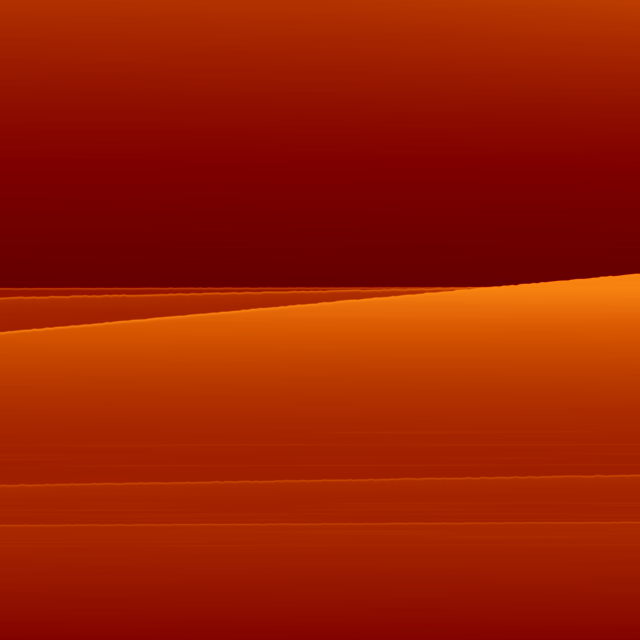
Give the GLSL for this background, as a Shadertoy shader.

```glsl
// Glowing desert dusk: a dark red sky over long, nearly flat dune layers.
// Every layer yields one "heat" value, shaded by height and by thin crest
// lights; a fire palette then turns heat into colour.

float hash(vec2 p) {
    p = fract(p * vec2(0.1031, 0.1147));
    p += dot(p, p.yx + 33.33);
    return fract((p.x + p.y) * p.x * 17.0);
}

float noise(vec2 p) {
    vec2 cell = floor(p);
    vec2 f = fract(p);
    f = f * f * (3.0 - 2.0 * f);
    float low = mix(hash(cell), hash(cell + vec2(1.0, 0.0)), f.x);
    float high = mix(hash(cell + vec2(0.0, 1.0)), hash(cell + 1.0), f.x);
    return mix(low, high, f.y);
}

// Heat is the red level; green follows late, blue only near the hottest.
vec3 firePalette(float heat) {
    float green = max(heat - 0.5, 0.0) + 0.35 * max(heat - 0.86, 0.0);
    float blue = 0.06 * smoothstep(0.82, 0.97, heat);
    return vec3(heat, green, blue);
}

// Straight ridge with a slight uneven grain along its crest.
float ridge(float x, float left, float right, float rough) {
    return mix(left, right, x) + rough * (noise(vec2(x * 150.0, left * 90.0)) - 0.5);
}

// 1 below the ridge, 0 above it.
float cover(float y, float crest, float pixel) {
    return smoothstep(-pixel, pixel, crest - y);
}

// Soft thin light centred on a height.
float glow(float offset, float width) {
    return exp(-offset * offset / (width * width));
}

float skyHeat(vec2 uv) {
    float rise = clamp((uv.y - 0.55) / 0.45, 0.0, 1.0);
    float corner = 0.05 * uv.x * uv.x * pow(rise, 3.0);
    return 0.395 + 0.19 * rise + 0.105 * rise * rise + corner;
}

float mainDuneHeat(float y) {
    float rise = max((y - 0.25) / 0.28, 0.0);
    return min(0.62 + 0.31 * pow(rise, 1.85), 0.97);
}

// Faint broken horizontal streaks spread between two heights.
float streaks(vec2 uv, float bottom, float top, float seed) {
    float sum = 0.0;
    for (int i = 0; i < 6; i++) {
        float id = float(i) + seed;
        float level = mix(bottom, top, (float(i) + hash(vec2(id, 3.0))) / 6.0);
        float broken = smoothstep(0.25, 0.8, noise(vec2(uv.x * 5.0, id * 7.0)));
        sum += broken * glow(uv.y - level - 0.002 * uv.x, 0.0014);
    }
    return sum;
}

void mainImage(out vec4 fragColor, in vec2 fragCoord) {
    vec2 uv = fragCoord / iResolution.xy;
    float x = uv.x;
    float y = uv.y;
    float pixel = 1.0 / iResolution.y;

    // Crest heights, from far to near
    float horizon = ridge(x, 0.5505, 0.5525, 0.0008);
    float farCrest = ridge(x, 0.5355, 0.5565, 0.0015);
    float mainCrest = ridge(x, 0.4810, 0.5730, 0.0015);
    float lowCrest = ridge(x, 0.2425, 0.2585, 0.0015);
    float nearCrest = ridge(x, 0.1800, 0.1850, 0.0010);

    // Sky and the thin strip on the horizon
    float heat = skyHeat(uv);
    float strip = 0.58 + 0.13 * glow(y - horizon + 0.002, 0.0018);
    heat = mix(heat, strip, cover(y, horizon, pixel));

    // Far slope, darkening towards the main ridge
    float farDepth = max(farCrest - y, 0.0);
    float farSlope = 0.61 + 0.09 * exp(-farDepth * 40.0);
    farSlope += 0.15 * glow(farDepth - 0.001, 0.0022);
    heat = mix(heat, farSlope, cover(y, min(farCrest, horizon), pixel));

    // Main dune with a lit crest
    float mainDune = mainDuneHeat(y);
    mainDune += (0.99 - mainDune) * 0.75 * glow(y - mainCrest + 0.001, 0.0028);
    mainDune += 0.025 * streaks(uv, 0.262, 0.325, 11.0);
    heat = mix(heat, mainDune, cover(y, mainCrest, pixel));

    // Low dune
    float lowDepth = max(lowCrest - y, 0.0);
    float lowDune = 0.625 + 0.055 * exp(-lowDepth * 45.0);
    lowDune += 0.09 * glow(lowDepth - 0.001, 0.002);
    lowDune += 0.02 * streaks(uv, 0.185, 0.215, 29.0);
    heat = mix(heat, lowDune, cover(y, lowCrest, pixel));

    // Nearest ground, fading to dark red at the bottom
    float nearDune = 0.505 + 0.155 * pow(clamp(y / 0.18, 0.0, 1.0), 0.85);
    nearDune += 0.085 * glow(y - nearCrest + 0.001, 0.0018);
    nearDune += 0.018 * streaks(uv, 0.145, 0.172, 47.0);
    heat = mix(heat, nearDune, cover(y, nearCrest, pixel));

    // Very fine sideways grain
    heat += 0.008 * (noise(uv * vec2(6.0, 220.0)) - 0.5);

    fragColor = vec4(clamp(firePalette(heat), 0.0, 1.0), 1.0);
}
```
